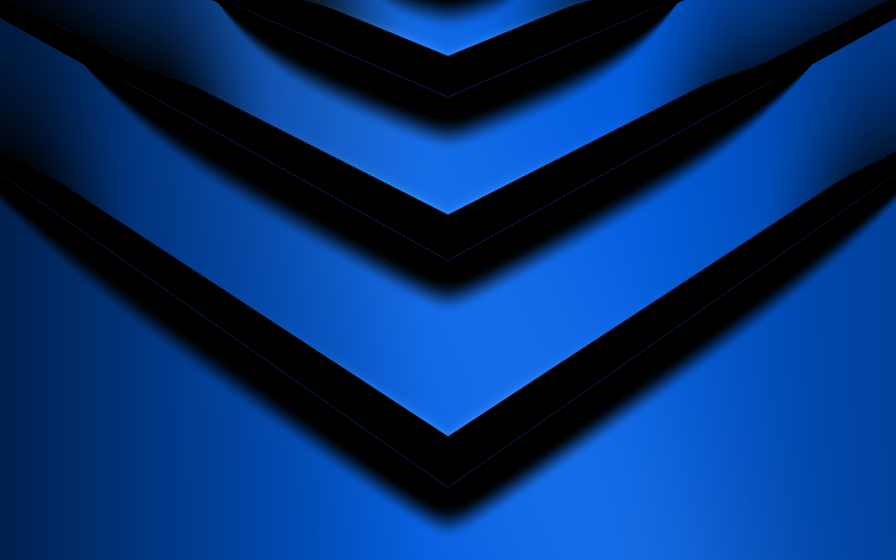
Write a Shadertoy shader that draws this background.

```glsl
// Nested blue chevron panels with black bevels and soft drop shadows.

#define BLUE        vec3(0.0, 0.36, 0.87)
#define GLOW        vec3(0.085, 0.065, 0.035)
#define RIM         vec3(0.12, 0.13, 0.08)
#define HAIRLINE    vec3(0.01, 0.10, 0.28)
#define SHADOW_SIZE 0.10
#define TIP_ROUND   0.03
#define LOBE_HEIGHT 0.15
#define LOBE_LEFT   0.92
#define LOBE_RIGHT  0.70

// Blue sheet: dim on the left, brightest right of centre.
vec3 sheet(float x, float depth) {
    float light = clamp(0.35 + 0.85 * (x + 0.8), 0.25, 1.0);
    light *= 1.0 - 0.30 * smoothstep(0.25, 0.85, x);
    float glowCentre = 0.03 + 0.5 * (depth - 0.5);
    float glow = (x - glowCentre) / 0.30;
    return BLUE * light + GLOW * exp(-glow * glow);
}

// Layers chevron k over the colour; depth is measured down from the top.
vec3 chevron(vec3 col, float x, float depth, float k, float pixel) {
    float side = abs(x);
    float tip = 0.10 + k * (0.2396 + k * (0.0375 + k * 0.00625));
    float bend = 0.205 + 0.243 * k;
    float reach = 0.41 + 0.24 * k;

    // Upper edge, with a slight sag past the bend
    float topSlope = 0.41 + k * (0.073 + k * 0.0245);
    float topEdge = tip - topSlope * side
                  + 0.015 * smoothstep(bend, bend + 0.13, side);
    float above = topEdge - depth;

    // Lower edge of the bevel, and its rounded shadow edge
    float lowSlope = 0.43 + k * (0.115 + k * 0.01);
    float lowTip = tip + 0.073 + 0.009 * k;
    float below = depth - lowTip + lowSlope * side;
    float shadowBelow = depth - lowTip
                      + lowSlope * (length(vec2(side, TIP_ROUND)) - 0.5 * TIP_ROUND);
    float taper = max(0.0, 1.0 - pow(side / reach, 5.0));
    float size = SHADOW_SIZE * taper + 0.004;

    // Shaded lobe where the panel curves away
    float lobe = smoothstep(bend - 0.15, bend + 0.08, side)
               * exp(-max(above, 0.0) / LOBE_HEIGHT) * step(0.0, above);
    col *= 1.0 - lobe * mix(LOBE_LEFT, LOBE_RIGHT, step(0.0, x));

    // Bright rim along the upper edge near the tip
    col += RIM * exp(-max(above, 0.0) / 0.007 - side * side / 0.06)
         * step(0.0, above);

    // Black bevel fading into the shadow
    float cover = smoothstep(-pixel, pixel, -above)
                * (1.0 - smoothstep(0.4 * size, size, shadowBelow));
    col *= 1.0 - cover;

    // Thin line on the lower edge
    float width = max(0.002, pixel);
    float line = 1.0 - smoothstep(0.0, width, abs(below));
    return col + HAIRLINE * line * taper;
}

void mainImage(out vec4 fragColor, in vec2 fragCoord) {
    float pixel = 1.0 / iResolution.y;
    float x = (fragCoord.x - 0.5 * iResolution.x) * pixel;
    float depth = 1.0 - fragCoord.y * pixel;

    vec3 col = sheet(x, depth);
    for (int i = -1; i <= 2; i++) {
        col = chevron(col, x, depth, float(i), pixel);
    }
    fragColor = vec4(clamp(col, 0.0, 1.0), 1.0);
}
```
